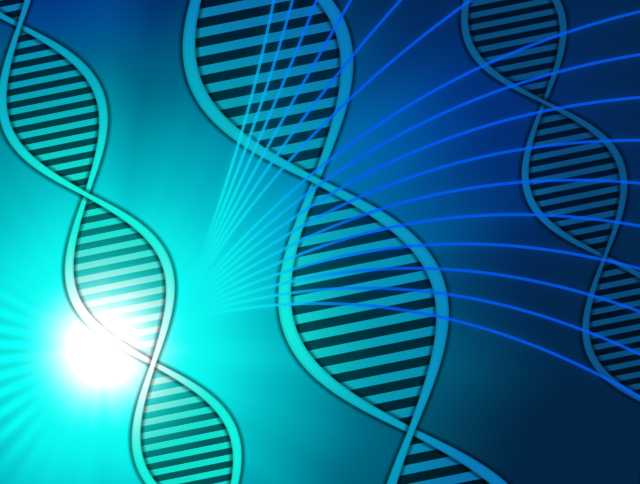
Write a Shadertoy shader that draws this background.

```glsl
// Three tilted double helices and a fan of light filaments over a cyan glow.
// Helices are mirrored sine strands with striped rungs; filaments are quadratic
// curves solved per column; the backdrop is a radial ramp with noisy soft rays.

const float PI = 3.14159265;
const vec2 GLOW_CENTER = vec2(0.214, 0.281);

float hash(vec2 p) {
    return fract(sin(dot(p, vec2(127.1, 311.7))) * 43758.5453);
}

float noise(vec2 p) {
    vec2 cell = floor(p), f = fract(p);
    f = f * f * (3.0 - 2.0 * f);
    float low = mix(hash(cell), hash(cell + vec2(1, 0)), f.x);
    float high = mix(hash(cell + vec2(0, 1)), hash(cell + vec2(1, 1)), f.x);
    return mix(low, high, f.y);
}

// Coverage of a shape from its signed distance
float cover(float dist, float pixel) {
    return 1.0 - smoothstep(-pixel, pixel, dist);
}

// Radial glow, soft rays and blue haze
vec3 backdrop(vec2 p) {
    vec2 offset = p - GLOW_CENTER;
    float radius = length(offset);
    vec2 dir = offset / max(radius, 0.001);
    float rays = noise(dir * 5.0 + 3.0) + 0.5 * noise(dir * 13.0) - 0.75;
    float d = radius * (1.0 - 0.13 * rays);
    vec3 col = mix(vec3(0.85, 1.0, 0.99), vec3(0.05, 0.98, 0.95), smoothstep(0.04, 0.19, d));
    col = mix(col, vec3(0.0, 0.66, 0.71), smoothstep(0.17, 0.44, d));
    col = mix(col, vec3(0.0, 0.42, 0.52), smoothstep(0.38, 0.60, d));
    col = mix(col, vec3(0.01, 0.14, 0.26), smoothstep(0.52, 0.95, d));
    vec2 haze = (p - vec2(0.92, 0.72)) / vec2(0.36, 0.30);
    col += vec3(0.0, 0.05, 0.24) * exp(-dot(haze, haze)) * (0.8 + 0.5 * rays);
    vec2 corner = (p - vec2(0.12, 1.0)) / vec2(0.28, 0.12);
    col += vec3(0.0, -0.08, 0.10) * exp(-dot(corner, corner));
    // Fine streaks at the left edge
    float streak = 0.5 + 0.5 * sin(atan(offset.y, -offset.x) * 42.0);
    float leftMask = smoothstep(0.12, 0.0, p.x) * smoothstep(0.24, 0.08, abs(p.y - 0.21));
    return col + vec3(0.0, 0.16, 0.13) * (streak - 0.5) * leftMask;
}

// Strand and rung colour by distance from the glow
vec3 helixTint(float d) {
    vec3 col = mix(vec3(0.86, 1.0, 0.98), vec3(0.08, 0.96, 0.88), smoothstep(0.08, 0.27, d));
    col = mix(col, vec3(0.03, 0.66, 0.76), smoothstep(0.32, 0.60, d));
    col = mix(col, vec3(0.04, 0.47, 0.72), smoothstep(0.55, 0.82, d));
    return mix(col, vec3(0.04, 0.31, 0.50), smoothstep(0.84, 1.04, d));
}

// Double helix through a crossing point; lobe is the step to the next crossing
vec3 drawHelix(vec3 col, vec2 p, vec2 crossing, vec2 lobe, float amp, float halfWidth, float pixel) {
    float len = length(lobe);
    vec2 axis = lobe / len;
    vec2 rel = p - crossing;
    float phase = dot(rel, axis) / len * PI;
    float across = dot(rel, vec2(-axis.y, axis.x));
    float wave = amp * sin(phase);
    float slope = amp * PI / len * cos(phase);
    float scale = inversesqrt(1.0 + slope * slope);
    vec3 tint = helixTint(length(p - GLOW_CENTER));

    // Rungs with a shadow below each
    float inside = cover((abs(across) - abs(wave)) * scale, pixel);
    float spacing = len / 14.0;
    float row = (p.y - 0.2 * p.x) / spacing;
    float rung = (abs(fract(row) - 0.5) - 0.25) * spacing;
    float shade = 0.42 + 0.28 * smoothstep(0.0, 0.25, fract(row + 0.25) - 0.5);
    shade = mix(shade, 0.85, smoothstep(0.3, 0.1, length(p - GLOW_CENTER)));
    col = mix(col, col * shade, inside);
    col = mix(col, tint * 0.92, inside * cover(rung, pixel));

    // Two strands, the second in front
    float width = halfWidth * (0.5 + 0.5 * abs(sin(phase)));
    for (int i = 0; i < 2; i++) {
        float side = float(2 * i - 1);
        float dist = abs(across - side * wave) * scale - width;
        col *= 1.0 - 0.5 * (1.0 - smoothstep(0.0, 0.011, dist));
        float bevel = 0.86 + 0.14 * smoothstep(0.0, -width * 0.6, dist);
        col = mix(col, tint * bevel, cover(dist, pixel));
    }
    return col;
}

// Line along a quadratic curve whose x always grows
float filament(vec2 p, vec2 start, vec2 control, vec2 end, float halfWidth, float pixel) {
    float curve = start.x - 2.0 * control.x + end.x;
    float rise = control.x - start.x;
    float dx = max(p.x - start.x, 0.0);
    float t = dx / (rise + sqrt(max(rise * rise + curve * dx, 0.0)));
    vec2 point = mix(mix(start, control, t), mix(control, end, t), t);
    vec2 tangent = mix(control - start, end - control, t);
    float dist = abs(p.y - point.y) * abs(tangent.x) / length(tangent);
    float glow = 0.22 * exp(-dist / (halfWidth * 2.5));
    float fade = smoothstep(0.0, 0.08, dx) * step(t, 1.05);
    return fade * max(cover(dist - halfWidth, pixel), glow);
}

void mainImage(out vec4 fragColor, in vec2 fragCoord) {
    float pixel = 1.0 / iResolution.y;
    vec2 p = fragCoord * pixel;
    p.x *= 1.3196 * iResolution.y / iResolution.x;
    vec3 col = backdrop(p);
    col = drawHelix(col, p, vec2(0.178, 0.598), vec2(0.138, -0.349), 0.101, 0.010, pixel);
    col = drawHelix(col, p, vec2(0.651, 0.627), vec2(0.197, -0.517), 0.160, 0.014, pixel);
    col = drawHelix(col, p, vec2(1.122, 0.789), vec2(0.125, -0.320), 0.100, 0.008, pixel);

    // Filament fan: ten reach the right edge, six the top
    vec3 lineColor = mix(vec3(0.05, 0.95, 0.95), vec3(0.01, 0.36, 0.98), smoothstep(0.46, 0.82, p.x + 0.2 * (p.y - 0.4)));
    for (int i = 0; i < 16; i++) {
        float k = float(i), m = 15.0 - k;
        vec2 control = vec2(0.856 - 0.0103 * k, 0.455 + 0.0437 * k);
        vec2 end = vec2(1.336, 0.17 + 0.09 * k);
        if (i > 9) {
            control = vec2(0.505 + 0.019 * m, 0.692 + 0.01 * m);
            end = vec2(0.568 + 0.038 * m + 0.0019 * m * m * m, 1.017);
        }
        float light = filament(p, vec2(0.385, 0.34 + 0.004 * k), control, end, 0.0034, pixel);
        col = mix(col, lineColor, 0.8 * light);
    }

    // Bright core over everything
    vec2 core = p - GLOW_CENTER;
    col += vec3(0.6, 0.55, 0.55) * exp(-dot(core, core) / 0.008);
    fragColor = vec4(clamp(col, 0.0, 1.0), 1.0);
}
```
